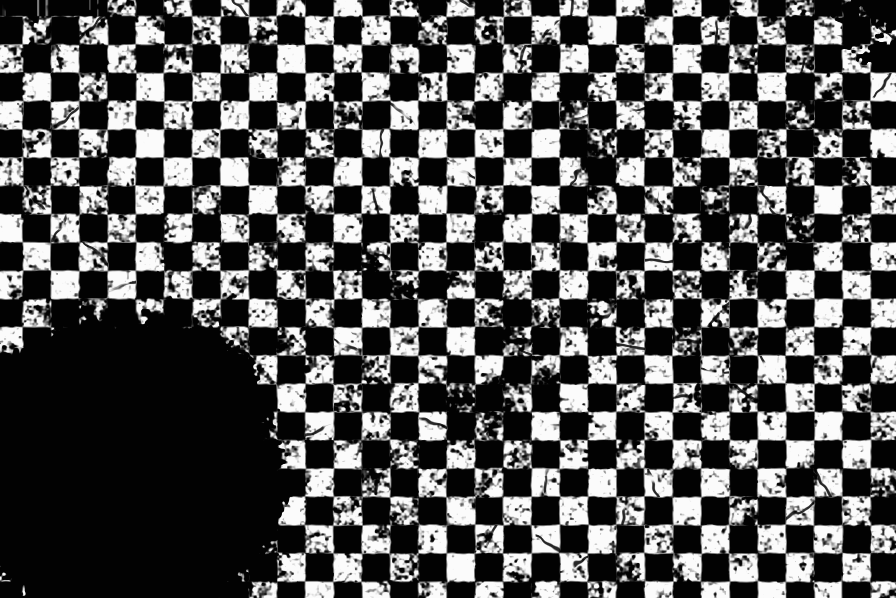
Give the GLSL for this pattern, as a WebGL 2 fragment shader.

```glsl
#version 300 es
precision highp float;

uniform vec2 u_resolution;
out vec4 fragColor;

#define TILE 0.04727
#define ORIGIN vec2(0.0381, 0.0273)
#define EDGE_SOFTNESS 0.035
#define EDGE_ROUGHNESS 0.05
#define WEAR_START 0.47
#define WEAR_END 0.78
#define SCRATCH_CHANCE 0.16
#define STAIN_CENTER vec2(0.210, 0.219)
#define STAIN_RADIUS 0.268
#define STRIP_SIZE vec2(0.18, 0.0273)
#define INK vec3(0.008)
#define PAPER vec3(0.985)

const float PI = 3.14159;

float hash(vec2 p) {
    return fract(sin(dot(p, vec2(127.1, 311.7))) * 43758.5453);
}

float noise(vec2 p) {
    vec2 i = floor(p), f = fract(p);
    f = f * f * (3.0 - 2.0 * f);
    return mix(mix(hash(i), hash(i + vec2(1, 0)), f.x),
               mix(hash(i + vec2(0, 1)), hash(i + vec2(1, 1)), f.x), f.y);
}

float fbm(vec2 p) {
    float sum = 0.0, weight = 0.5;
    for (int i = 0; i < 4; i++) {
        sum += weight * noise(p);
        p = p * 2.07 + 17.3;
        weight *= 0.5;
    }
    return sum / 0.9375;
}

// Smoothed square wave: +1 on even tiles, -1 on odd ones
vec2 squareWave(vec2 p, float softness) {
    return clamp(sin(PI * p) / (PI * softness), -1.0, 1.0);
}

// Specks, blotches and a tone that differs from tile to tile
float speckle(vec2 p, vec2 tile) {
    float grain = 0.25 * noise(p * 3.1 + 5.0) + 0.45 * noise(p * 6.7)
                + 0.30 * noise(p * 11.3 + 31.0);
    float blotch = 0.30 * (noise(p * 1.4 + 9.0) - 0.5);
    float region = 0.14 * (noise(p * 0.35 + 3.0) - 0.5);
    float tone = 0.20 * (hash(tile + 71.0) - 0.5);
    return smoothstep(WEAR_START, WEAR_END, grain + blotch + region + tone);
}

// A broken diagonal line on a few tiles
float scratch(vec2 p, vec2 tile, float px) {
    float angle = PI * hash(tile + 13.0);
    vec2 normal = vec2(cos(angle), sin(angle));
    float offset = 0.4 * (hash(tile + 29.0) - 0.5);
    float d = abs(dot(fract(p) - 0.5, normal) + offset
                  + 0.14 * (noise(p * 4.0) - 0.5));
    float line = 1.0 - smoothstep(0.02, 0.04 + px, d);
    return line * step(hash(tile + 47.0), SCRATCH_CHANCE)
                * smoothstep(0.25, 0.5, noise(p * 3.0 + 8.0));
}

// Ragged disc of solid ink
float stain(vec2 uv, vec2 center, float radius, float ragged) {
    float d = length(uv - center) - radius;
    d += ragged * (fbm(uv * 22.0) - 0.5) + 0.35 * ragged * (noise(uv * 150.0) - 0.5);
    return 1.0 - smoothstep(-0.004, 0.006, d);
}

void main() {
    vec2 uv = gl_FragCoord.xy / u_resolution.y;
    float aspect = u_resolution.x / u_resolution.y;
    float px = 1.0 / (u_resolution.y * TILE);

    // Checkerboard with slightly rough edges
    vec2 p = (uv - ORIGIN) / TILE;
    vec2 tile = floor(p);
    vec2 jitter = vec2(noise(p * 5.0), noise(p * 5.0 + 40.0)) - 0.5;
    vec2 wave = squareWave(p + EDGE_ROUGHNESS * jitter, max(EDGE_SOFTNESS, 0.6 * px));
    float paper = 0.5 - 0.5 * wave.x * wave.y;

    // Wear on the light tiles
    paper *= 1.0 - speckle(p, tile);
    paper *= 1.0 - 0.85 * scratch(p, tile, px);

    // Large stain and worn right-hand corner
    paper *= 1.0 - stain(uv, STAIN_CENTER, STAIN_RADIUS, 0.08);
    paper *= 1.0 - stain(uv, vec2(aspect, 1.0), 0.085, 0.12);

    // Inked strip with faint upright streaks in the upper left
    vec2 inset = vec2(STRIP_SIZE.x - uv.x, uv.y - 1.0 + STRIP_SIZE.y);
    float strip = smoothstep(-0.001, 0.002, min(inset.x, inset.y));
    float streak = smoothstep(0.72, 0.95, noise(vec2(uv.x * 220.0, 4.0)))
                 * smoothstep(0.3, 0.6, noise(uv * vec2(60.0, 90.0)));
    paper = mix(paper, 0.5 * streak, strip);

    fragColor = vec4(mix(INK, PAPER, paper), 1.0);
}
```
